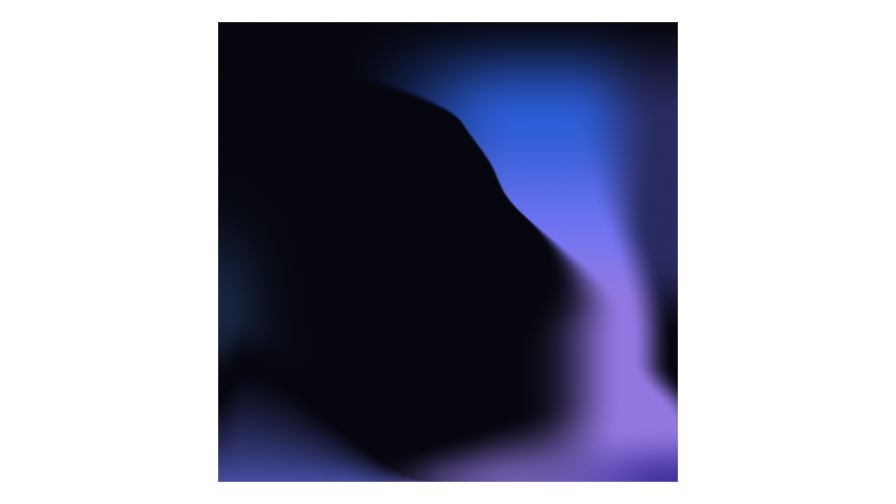
Give the GLSL for this background, as a WebGL 1 fragment shader.

```glsl
precision highp float;
// A dark square panel on white, lit by a blue-to-violet glow behind a curved
// shadow body. Silhouettes are sums of smoothsteps in panel coordinates (0..1),
// and each light is a soft coverage mask measured from one of them.
uniform vec2 u_resolution;

#define PANEL_SIZE 0.912
#define INK vec3(0.022, 0.022, 0.052)
#define BLUE vec3(0.17, 0.36, 0.83)
#define PERIWINKLE vec3(0.45, 0.46, 0.95)
#define VIOLET vec3(0.57, 0.47, 0.88)
#define INDIGO vec3(0.27, 0.20, 0.62)
#define DUSK vec3(0.16, 0.17, 0.38)
#define CORNER vec3(0.25, 0.28, 0.58)
#define TEAL vec3(0.07, 0.12, 0.20)
#define GRAIN 0.004

float hash(vec2 p) {
  return fract(sin(dot(p, vec2(12.9898, 78.233))) * 43758.5453);
}

// Falls smoothly from 1 at a to 0 at b.
float fall(float a, float b, float x) {
  return 1.0 - smoothstep(a, b, x);
}

// Right-hand outline of the shadow body at height y.
float bodyEdge(float y) {
  float shoulder = max(y - 0.78, 0.0);
  return 0.878 - 0.27 * smoothstep(0.36, 0.67, y)
       - 0.10 * smoothstep(0.64, 0.84, y) - 17.0 * shoulder * shoulder;
}

// Height of the hill in the lower left corner.
float hillHeight(float x) {
  return max(0.25 * fall(0.03, 0.48, x) - 0.06 * fall(0.0, 0.06, x), 0.001);
}

// Light behind the body, dimmed towards the top, left and right.
vec3 skyLight(vec2 p) {
  vec3 color = mix(VIOLET, PERIWINKLE, smoothstep(0.38, 0.58, p.y));
  color = mix(color, BLUE, smoothstep(0.50, 0.82, p.y));
  color = mix(color, INDIGO, fall(0.0, 0.12, p.y) * smoothstep(0.65, 1.0, p.x));

  float start = 0.90 - 0.14 * smoothstep(0.3, 0.85, p.y) + 0.09 * fall(0.12, 0.26, p.y);
  float width = 0.09 + 0.11 * smoothstep(0.5, 0.8, p.y);
  vec3 rim = mix(INK, DUSK, smoothstep(0.3, 0.5, p.y));
  color = mix(color, rim, smoothstep(start, start + width, p.x));

  float lit = fall(0.78, 1.03, p.y) * smoothstep(0.25, 0.65, p.x);
  return mix(INK, color, lit);
}

vec3 panel(vec2 p) {
  // Crisp outline in the middle, wide haze below and on the shoulder.
  float haze = 0.006 + 0.26 * fall(0.30, 0.58, p.y) + 0.10 * smoothstep(0.78, 0.90, p.y);
  float side = fall(-0.006, haze, bodyEdge(p.y) - p.x);
  side *= side;

  // Light sweeping along the floor.
  float sweep = 0.06 + 0.14 * smoothstep(0.3, 0.9, p.x);
  float ground = 0.75 * fall(0.0, sweep, p.y) * smoothstep(0.27, 0.50, p.x);
  float cover = 1.0 - (1.0 - side) * (1.0 - ground);
  vec3 color = mix(INK, skyLight(p), cover);

  // Hill glow, and the faint patch on the left wall above it.
  float hill = hillHeight(p.x);
  color += CORNER * pow(max(1.0 - p.y / hill, 0.0), 1.3) * (1.0 - ground);
  vec2 q = vec2(p.x - 0.3 * max(0.38 - p.y, 0.0), p.y - 0.38) / vec2(0.10, 0.16);
  color += TEAL * exp(-dot(q, q)) * smoothstep(hill, hill + 0.12, p.y);
  return color;
}

void main() {
  vec2 centered = (gl_FragCoord.xy - 0.5 * u_resolution) / u_resolution.y;
  vec2 p = centered / PANEL_SIZE + 0.5;
  vec3 color = panel(clamp(p, 0.0, 1.0));
  color += GRAIN * (hash(floor(p * 512.0)) - 0.5);

  // Anti-aliased panel border on white.
  vec2 inset = 0.5 * PANEL_SIZE - abs(centered);
  float inside = clamp(min(inset.x, inset.y) * u_resolution.y + 0.5, 0.0, 1.0);
  gl_FragColor = vec4(mix(vec3(1.0), color, inside), 1.0);
}
```
